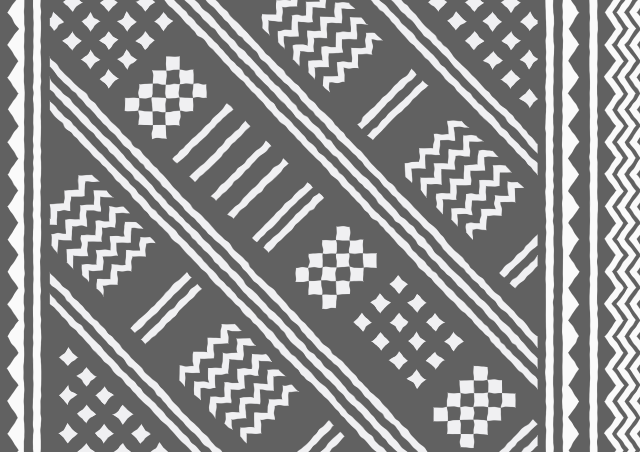
Give the GLSL for this pattern, as a Shadertoy shader.

```glsl
// Block-cut diagonal bands of bars, checkers, diamonds and stepped waves between
// toothed borders. Every part is a distance function on a grid 544 units tall,
// y pointing down; value noise bends the coordinates for a hand-cut edge.

const float GRID_HEIGHT = 544.0;
const vec3 GROUND = vec3(0.38);
const vec3 PANEL_INK = vec3(0.94, 0.94, 0.95);
const vec3 BORDER_INK = vec3(0.98);
const vec2 PANEL_X = vec2(60.0, 647.0);
const float MIRROR_X = 353.0;         // border symmetry axis
const float TOOTH_PITCH = 39.0;
const float ZIGZAG_GAP = 15.0;
const float STRIPE_SLOPE = 1.045;
const float STRIPE_AXIS = -100.5;     // middle of the central band
const float STRIPE_GAP = 26.0;
const float LINE_HALF = 4.2;
const vec2 BAND_STEP = vec2(172.0, 178.0);
const vec2 DIAMOND_STEP = vec2(22.0, 23.0);
const float CHECKER = 16.4;
const float WAVE_GAP = 26.0;
const float WAVE_PERIOD = 24.0;
const float WOBBLE = 1.5;
const float FAR = 1e3;

float hash(vec2 p) {
    vec3 q = fract(vec3(p.xyx) * 0.1031);
    q += dot(q, q.yzx + 33.33);
    return fract((q.x + q.y) * q.z);
}

float noise(vec2 p) {
    vec2 i = floor(p), f = fract(p);
    f = f * f * (3.0 - 2.0 * f);
    return mix(mix(hash(i), hash(i + vec2(1, 0)), f.x),
               mix(hash(i + vec2(0, 1)), hash(i + vec2(1, 1)), f.x), f.y);
}

vec2 handCut(vec2 p) {
    vec2 fine = vec2(noise(p / 7.0), noise(p / 7.0 + 91.0)) - 0.5;
    vec2 broad = vec2(noise(p / 28.0 + 37.0), noise(p / 28.0 + 153.0)) - 0.5;
    return p + WOBBLE * (1.3 * fine + broad);
}

// Axes along (up-right) and across (down-right) a diagonal mark
vec2 diagonal(vec2 p) { return vec2(p.x - p.y, p.x + p.y) * 0.70711; }

// Offset from the nearest point of a diagonal lattice with limited indices
vec2 latticeOffset(vec2 p, vec2 pitch, vec2 lo, vec2 hi) {
    vec2 d = p / pitch;
    vec2 ij = clamp(round(0.5 * vec2(d.x + d.y, d.y - d.x)), lo, hi);
    return p - pitch * vec2(ij.x - ij.y, ij.x + ij.y);
}

float diamonds(vec2 p, vec2 origin, vec2 lo, vec2 hi) {
    vec2 q = latticeOffset(p - origin, DIAMOND_STEP, lo, hi);
    float centreX = p.x - q.x;
    if (centreX < PANEL_X.x + 5.0 || centreX > PANEL_X.y - 5.0) return FAR;
    q = abs(q);
    return (q.x + q.y + 0.3 * min(q.x, q.y) - 11.5) * 0.7;
}

float checkers(vec2 p, vec2 top) {
    vec2 q = abs(latticeOffset(p - top, vec2(CHECKER), vec2(0), vec2(2, 3)));
    return max(q.x, q.y) - 0.5 * CHECKER;
}

float barPair(vec2 p, float halfGap) {
    vec2 q = abs(diagonal(p));
    return max(q.x - 47.0, abs(q.y - halfGap) - LINE_HALF);
}

float waves(vec2 p) {
    vec2 q = diagonal(p);
    float fold = abs(fract(q.x / WAVE_PERIOD) - 0.5) * WAVE_PERIOD;
    float y = q.y - fold + 0.25 * WAVE_PERIOD;
    float row = clamp(round(y / WAVE_GAP), -2.0, 2.0);
    float halfLength = 44.0 + 5.0 * hash(vec2(row + 7.0, 3.0));
    return max(abs(q.x) - halfLength, abs(y - row * WAVE_GAP) * 0.707 - 3.9);
}

// Triple stripes beside the central band, paired stripes farther out
float stripes(vec2 p) {
    float v = abs(p.y - STRIPE_SLOPE * p.x - STRIPE_AXIS);
    float triple = v - 138.5, pair = v - 384.5;
    triple -= STRIPE_GAP * clamp(round(triple / STRIPE_GAP), -1.0, 1.0);
    pair = abs(pair) - 0.5 * STRIPE_GAP;
    return min(abs(triple), abs(pair)) / length(vec2(1.0, STRIPE_SLOPE)) - LINE_HALF;
}

float panel(vec2 p) {
    float d = stripes(p);
    for (int i = 0; i < 2; i++) {
        vec2 shift = float(i) * BAND_STEP;
        vec2 upper = p - vec2(386, 37) - shift, lower = p - vec2(114, 282) - shift;
        d = min(d, min(waves(upper), waves(lower)));
        d = min(d, min(barPair(upper - 0.5 * BAND_STEP, 9.2), barPair(lower - 0.5 * BAND_STEP, 9.2)));
    }
    // Central band
    for (int i = 0; i < 3; i++)
        d = min(d, barPair(p - vec2(254.5, 171.5) - float(i) * vec2(46, 45), i < 2 ? 15.0 : 9.2));
    d = min(d, barPair(p - vec2(618, 546), 9.2));
    d = min(d, min(checkers(p, vec2(208, 77)), checkers(p, vec2(412.5, 281))));
    d = min(d, checkers(p, vec2(579, 449)));
    d = min(d, diamonds(p, vec2(480, 342), vec2(0), vec2(3, 2)));
    // Corner fields
    d = min(d, diamonds(p, vec2(131, 95), vec2(-3), vec2(0)));
    d = min(d, diamonds(p, vec2(527, 3), vec2(0, -9), vec2(9, 0)));
    return min(d, diamonds(p, vec2(82, 430), vec2(0), vec2(9)));
}

float border(vec2 p) {
    float a = abs(p.x - MIRROR_X);
    float tip = abs(2.0 * fract((p.y - 15.0) / TOOTH_PITCH) - 1.0);
    float d = min(abs(a - 308.5), abs(a - 361.5)) - 4.6;
    d = min(d, max(324.0 - a, (a - 331.0 - 13.0 * tip) * 0.83));
    float z = p.x - 732.0 - 14.0 * (1.0 - tip);
    z -= ZIGZAG_GAP * max(round(z / ZIGZAG_GAP), 0.0);
    return min(d, abs(z) * 0.81 - 3.7);
}

void mainImage(out vec4 fragColor, in vec2 fragCoord) {
    float unit = GRID_HEIGHT / iResolution.y;
    vec2 p = vec2(fragCoord.x, iResolution.y - fragCoord.y) * unit;
    vec2 cut = handCut(p);
    float inner = max(panel(cut), max(PANEL_X.x - p.x, p.x - PANEL_X.y));
    float outer = border(mix(p, cut, 0.6));
    float soft = 0.7 * unit;
    vec3 color = mix(GROUND, PANEL_INK, smoothstep(soft, -soft, inner));
    color = mix(color, BORDER_INK, smoothstep(soft, -soft, outer));
    fragColor = vec4(color, 1.0);
}
```
